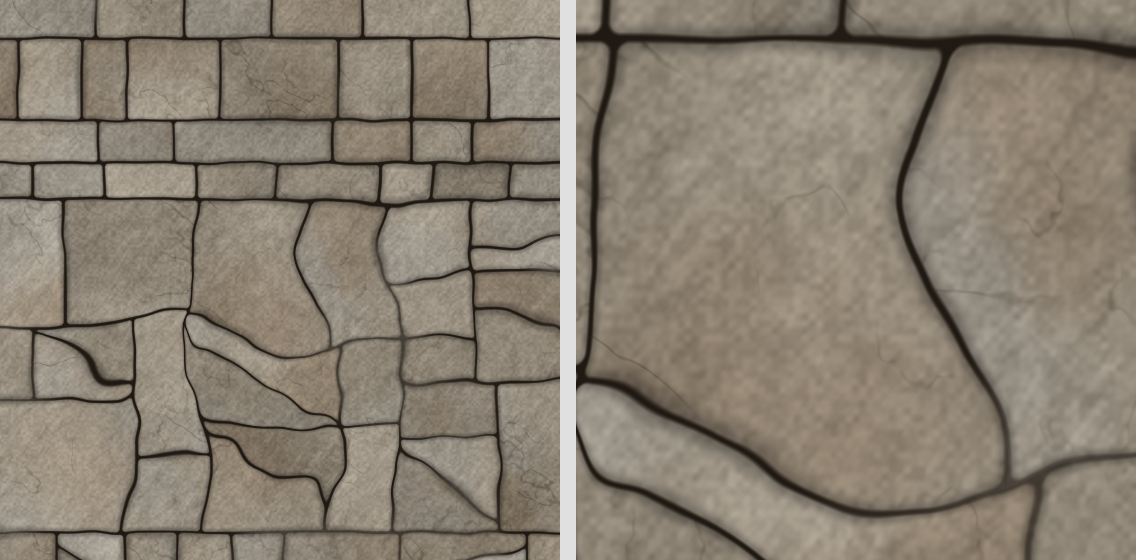
Left, the full canvas; right, a detail of the centre.
A three.js fragment shader for this texture:

```glsl
varying vec2 vUv;

const vec3 STONE = vec3(0.578, 0.542, 0.485);
const vec3 WARM = vec3(0.530, 0.472, 0.400);
const vec3 COOL = vec3(0.575, 0.555, 0.520);
const vec3 JOINT = vec3(0.125, 0.100, 0.075);

float hash(vec2 p) {
  return fract(sin(dot(p, vec2(127.1, 311.7))) * 43758.5453);
}

float noise(vec2 p) {
  vec2 i = floor(p);
  vec2 f = fract(p);
  f = f * f * (3.0 - 2.0 * f);
  float low = mix(hash(i), hash(i + vec2(1.0, 0.0)), f.x);
  float high = mix(hash(i + vec2(0.0, 1.0)), hash(i + vec2(1.0)), f.x);
  return mix(low, high, f.y);
}

float fbm(vec2 p) {
  float sum = 0.0;
  float amp = 0.5;
  for (int i = 0; i < 5; i++) {
    sum += amp * noise(p);
    p = mat2(1.6, 1.2, -1.2, 1.6) * p + 3.7;
    amp *= 0.5;
  }
  return sum / 0.97;
}

float smoothMin(float a, float b, float k) {
  float h = max(k - abs(a - b), 0.0) / k;
  return min(a, b) - h * h * k * 0.25;
}

// Depth inside a rounded box, zero on its outline
float boxDepth(vec2 p, vec2 lo, vec2 hi, float radius) {
  vec2 q = abs(p - 0.5 * (lo + hi)) - 0.5 * (hi - lo) + radius;
  return radius - length(max(q, 0.0)) - min(max(q.x, q.y), 0.0);
}

// Narrows a vertical span to the side of the bed joint holding y
vec2 course(vec2 span, float y, float bed) {
  return y < bed ? vec2(span.x, min(span.y, bed)) : vec2(max(span.x, bed), span.y);
}

// Bends the joints: strongly in the rubble area, slightly in the courses
vec2 bend(vec2 p) {
  float rubble = smoothstep(0.04, 0.16, p.y) * (1.0 - smoothstep(0.54, 0.68, p.y));
  rubble *= smoothstep(0.08, 0.34, p.x) * (1.0 - 0.7 * smoothstep(0.70, 0.92, p.x));
  vec2 broad = vec2(noise(p * 5.0 + 3.1), noise(p * 5.0 + 17.4)) - 0.5;
  vec2 fine = vec2(noise(p * 24.0 + 8.0), noise(p * 24.0 + 31.0)) - 0.5;
  return p + broad * 0.10 * rubble + fine * (0.005 + 0.012 * rubble);
}

// Returns distance to the nearest joint and a random number per stone
vec2 masonry(vec2 p) {
  vec2 span = vec2(-0.08, 1.08);
  span = course(span, p.y, 0.049);
  span = course(span, p.y, 0.645);
  span = course(span, p.y, 0.709);
  span = course(span, p.y, 0.785);
  span = course(span, p.y, 0.932);
  vec2 lo = vec2(-0.06, span.x);
  vec2 hi = vec2(1.07, span.y);
  for (int i = 0; i < 7; i++) {
    vec2 size = hi - lo;
    float seed = hash(lo * 17.3 + hi * 9.1);
    if (max(size.x, size.y) < mix(0.18, 0.36, seed)) break;
    vec2 cut = mix(lo, hi, mix(0.32, 0.68, hash(vec2(seed, 4.0))));
    if (size.x > size.y * 1.1) {
      if (p.x < cut.x) hi.x = cut.x; else lo.x = cut.x;
    } else {
      if (p.y < cut.y) hi.y = cut.y; else lo.y = cut.y;
    }
  }
  float id = hash(lo * 23.7 + hi * 5.3);
  float depth = boxDepth(p, lo, hi, 0.009);
  // Some large stones are broken by a slanted joint
  vec2 size = hi - lo;
  if (min(size.x, size.y) > 0.12 && lo.y < 0.6 && hash(vec2(id, 2.0)) < 0.4) {
    float angle = 1.57 + 1.4 * (hash(vec2(id, 7.0)) - 0.5);
    float side = dot(p - 0.5 * (lo + hi), vec2(cos(angle), sin(angle)));
    side += 0.05 * (noise(p * 13.0) - 0.5);
    depth = smoothMin(depth, abs(side), 0.008);
    id = fract(id + 0.37 * step(0.0, side));
  }
  return vec2(max(depth, 0.0), id);
}

// Thin dark contour lines that come and go
float veins(vec2 p, float width) {
  float line = 1.0 - smoothstep(0.0, width, abs(fbm(p) - 0.5));
  return line * smoothstep(0.40, 0.75, noise(p * 1.7 + 9.0));
}

float relief(vec2 p) {
  vec2 slanted = mat2(0.8, 0.6, -0.6, 0.8) * p;
  return fbm(p * 7.0) + 0.5 * fbm(slanted * vec2(60.0, 20.0) + 5.0);
}

vec3 stoneColor(vec2 p, float id) {
  vec2 local = p + id * 7.0;
  vec3 color = mix(STONE, WARM, 0.8 * smoothstep(0.45, 0.72, fbm(local * 4.0)));
  color = mix(color, COOL, 0.7 * smoothstep(0.48, 0.70, fbm(local * 3.5 + 40.0)));
  float tone = 0.15 * (id - 0.5) + 0.38 * (fbm(local * 5.0 + 12.0) - 0.5);
  tone += 0.15 * (fbm(p * 60.0) - 0.5) + 0.15 * (noise(p * 230.0) - 0.5);
  tone += 0.65 * (relief(local) - relief(local + vec2(-0.002, 0.003)));
  tone -= 0.16 * veins(mat2(0.8, 0.6, -0.6, 0.8) * local * vec2(5.0, 9.0), 0.012);
  tone -= 0.10 * veins(local * vec2(15.0, 11.0) + 20.0, 0.025);
  vec3 shade = vec3(0.96, 1.0, 1.08);
  return color * (1.015 + tone * shade);
}

void main() {
  vec2 wall = masonry(bend(vUv));
  vec3 color = stoneColor(vUv, wall.y);

  // Rounded, shaded rim and thin dark joint
  float rim = 0.006 + 0.012 * noise(vUv * 7.0 + 2.0);
  color *= mix(0.68, 1.0, smoothstep(0.0, rim, wall.x));
  float width = 0.0012 * noise(vUv * 9.0);
  float joint = 1.0 - smoothstep(width, width + 0.0032, wall.x);
  float strength = mix(0.45, 1.0, smoothstep(0.2, 0.45, noise(vUv * 6.0 + 50.0)));
  color = mix(color, JOINT, joint * strength);

  gl_FragColor = vec4(color, 1.0);
}
```
